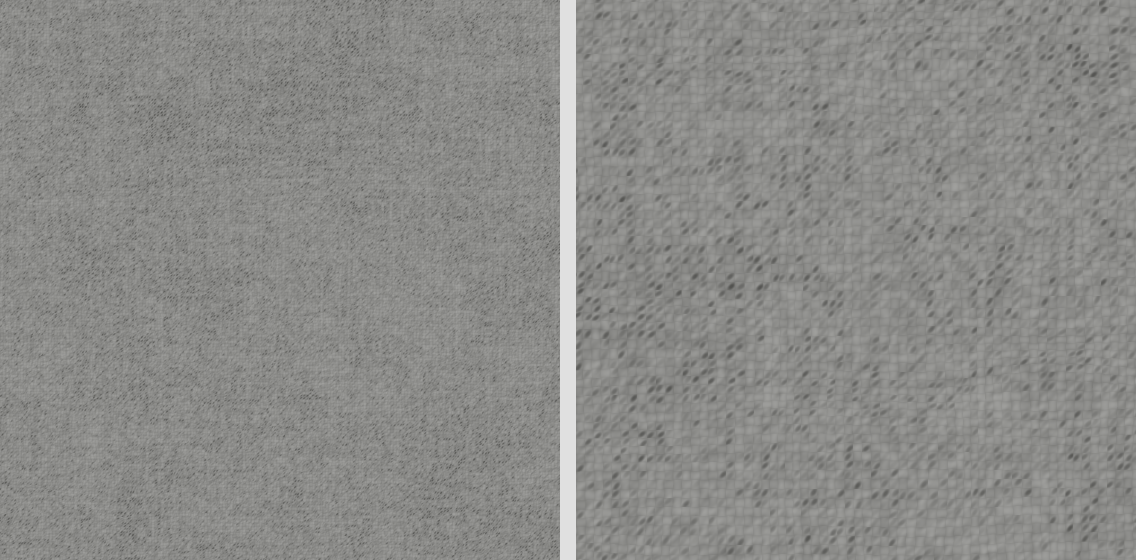
Left, the full canvas; right, a detail of the centre.
A Shadertoy shader for this texture:

```glsl
#define THREADS 192.0
#define WOBBLE 1.1
#define GAP_DEPTH 0.2
#define GROOVE_DEPTH 0.055
#define THREAD_TONE 0.02
#define CLOUD_TONE 0.02
#define GRAIN_TONE 0.085
#define LINEN vec3(0.578, 0.578, 0.568)
#define SAMPLES 3

float hash(vec2 p) {
    vec3 q = fract(p.xyx * vec3(0.1031, 0.1030, 0.0973));
    q += dot(q, q.yzx + 33.33);
    return fract((q.x + q.y) * q.z);
}

float noise(vec2 p) {
    vec2 i = floor(p), f = fract(p);
    f = f * f * (3.0 - 2.0 * f);
    return mix(mix(hash(i), hash(i + vec2(1, 0)), f.x),
               mix(hash(i + vec2(0, 1)), hash(i + vec2(1, 1)), f.x), f.y);
}

float cloud(vec2 uv) {
    return 0.4 * noise(uv * 5.0 + 3.0) + 0.3 * noise(uv * 14.0 + 17.0)
         + 0.3 * noise(uv * 38.0 + 41.0);
}

// Brightness taken away from the bare linen tone
float weaveShade(vec2 uv) {
    // Threads drift slightly along their length
    vec2 drift = vec2(noise(uv * vec2(36.0, 13.0) + 7.0),
                      noise(uv * vec2(13.0, 36.0) + 71.0)) - 0.5;
    vec2 p = uv * THREADS + WOBBLE * drift;
    vec2 cell = floor(p);
    vec2 f = fract(p) - 0.5;

    // Uneven yarn: streaks in both directions
    float warp = noise(vec2(cell.x * 0.8, uv.y * 16.0) + 13.0);
    float weft = noise(vec2(uv.x * 16.0, cell.y * 0.8) + 57.0);
    float streak = warp + weft - 1.0;
    float patches = cloud(uv) - 0.5;

    // Plain weave: alternating rounded threads over and under
    float warpOnTop = mod(cell.x + cell.y, 2.0);
    vec2 edge = 4.0 * f * f;
    float groove = mix(edge.y + 0.3 * edge.x, edge.x + 0.3 * edge.y, warpOnTop);

    // Open gaps, slanted upward to the right, denser in worn patches
    float chance = hash(cell + 5.0) + 0.55 * patches + 0.25 * streak;
    float open = smoothstep(0.15, 1.15, chance);
    open *= 0.3 + 0.7 * open;
    vec2 jitter = 0.35 * (vec2(hash(cell + 91.0), hash(cell + 137.0)) - 0.5);
    vec2 g = f - jitter;
    vec2 slanted = vec2(g.x + g.y, g.y - g.x) * 0.7071;
    float gap = 1.0 - smoothstep(0.08, 0.5, length(slanted * vec2(0.68, 1.3)));

    // Fibre grain, drawn out along the same slant
    vec2 fibre = vec2(uv.x + uv.y, 2.0 * (uv.y - uv.x)) * THREADS * 0.7;
    float grain = noise(fibre + 300.0) - 0.5;
    return GROOVE_DEPTH * groove + GAP_DEPTH * gap * open
         + THREAD_TONE * streak + CLOUD_TONE * patches
         + GRAIN_TONE * grain;
}

void mainImage(out vec4 fragColor, in vec2 fragCoord) {
    // Average over the pixel area to keep fine threads smooth
    float shade = 0.0;
    for (int y = 0; y < SAMPLES; y++) {
        for (int x = 0; x < SAMPLES; x++) {
            vec2 offset = (vec2(x, y) + 0.5) / float(SAMPLES) - 0.5;
            shade += weaveShade((fragCoord + offset) / iResolution.y);
        }
    }
    shade /= float(SAMPLES * SAMPLES);
    fragColor = vec4(LINEN - shade, 1.0);
}
```
